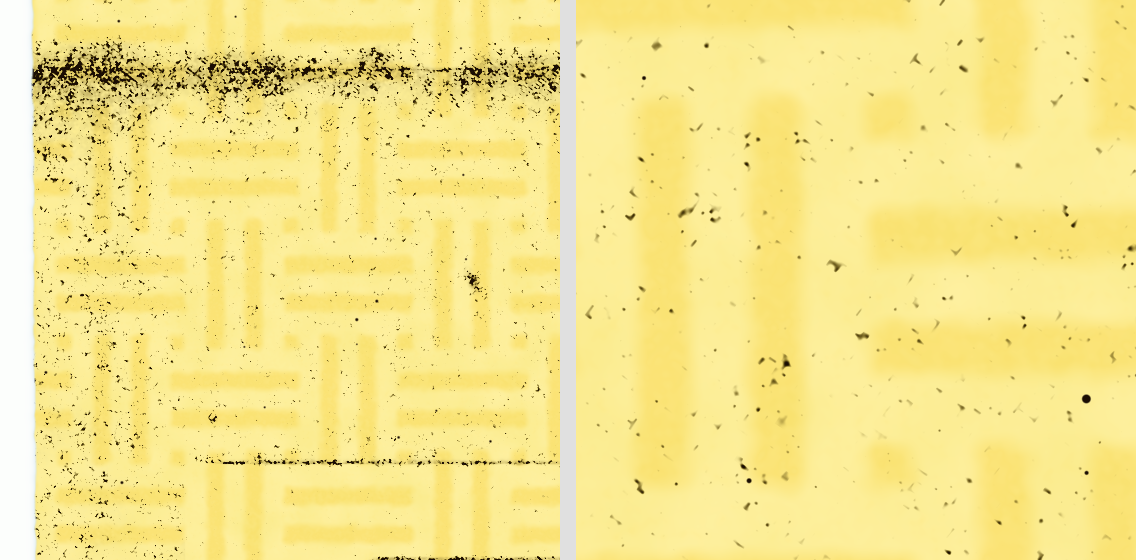
Left: the whole. Right: its middle third, enlarged.
Give the GLSL for this pattern, as a Shadertoy shader.

```glsl
// Pale yellow paper with a basket-weave print, sooty creases and a torn left edge.
#define CELL vec2(0.2031, 0.2064)
#define ORIGIN vec2(0.419, 0.699)
#define BAR_HALF vec2(0.115, 0.0150)
#define BAR_OFFSET 0.034
#define DOT_HALF 0.013
#define SOFTNESS 0.009
#define PAPER vec3(0.99, 0.935, 0.60)
#define PRINT vec3(0.98, 0.885, 0.44)
#define OLIVE vec3(0.42, 0.35, 0.09)
#define SOOT vec3(0.10, 0.05, 0.01)
#define PATCH_CORNER vec2(0.332, 0.172)
#define CREASE_Y 0.877

float hash(vec2 p) {
    return fract(sin(dot(p, vec2(127.1, 311.7))) * 43758.5453);
}

float noise(vec2 p) {
    p = mat2(0.8, 0.6, -0.6, 0.8) * p; // turn the lattice off the axes
    vec2 i = floor(p), f = fract(p);
    f = f * f * (3.0 - 2.0 * f);
    return mix(mix(hash(i), hash(i + vec2(1, 0)), f.x),
               mix(hash(i + vec2(0, 1)), hash(i + vec2(1, 1)), f.x), f.y);
}

float gauss(float x) { return exp(-x * x); }

float roundedBox(vec2 p, vec2 halfSize) {
    float radius = 0.008;
    vec2 d = abs(p) - halfSize + radius;
    return length(max(d, 0.0)) + min(max(d.x, d.y), 0.0) - radius;
}

// Paired bars turn a quarter in alternate cells, with a square at every corner.
float weave(vec2 uv) {
    vec2 p = uv - ORIGIN;
    vec2 home = floor(p / CELL + 0.5);
    vec2 corner = (fract(p / CELL) - 0.5) * CELL;
    float d = roundedBox(corner, vec2(DOT_HALF));
    for (int j = -1; j <= 1; j++)
    for (int i = -1; i <= 1; i++) {
        vec2 id = home + vec2(i, j);
        vec2 q = p - id * CELL;
        if (mod(id.x + id.y, 2.0) > 0.5) q = q.yx;
        d = min(d, roundedBox(vec2(q.x, abs(q.y) - BAR_OFFSET), BAR_HALF));
    }
    d += 0.006 * (noise(uv * 75.0) - 0.5);
    return 1.0 - smoothstep(-SOFTNESS, SOFTNESS, d);
}

// How thickly the soot lies, from 0 to 1.
float sootDensity(vec2 uv) {
    float clump = noise(uv * 18.0) + 0.5 * noise(uv * 41.0) - 0.75;
    float left = 1.0 - smoothstep(0.20, 0.34, uv.x);
    float density = 0.14 + 0.15 * left + 0.12 * clump;

    // Upper crease: broad band, thin dark line, fade below
    float y = uv.y - CREASE_Y - 0.003 * (noise(uv * 30.0) - 0.5);
    float band = y > 0.0 ? gauss(y / 0.036) : gauss(y / 0.046);
    density += band * (0.33 + 0.12 * left + 0.22 * clump);
    density += gauss(y / 0.004) * (0.12 + 0.20 * noise(uv * 45.0));
    density += 0.15 * smoothstep(0.62, 0.84, uv.y) * step(y, 0.0);
    density *= 1.0 - 0.6 * smoothstep(0.925, 0.945, uv.y);

    // Soot gathered against the edges of the clean patch
    vec2 e = uv - PATCH_CORNER;
    float alongTop = smoothstep(-0.01, 0.10, e.x);
    density += alongTop * exp(-max(e.y, 0.0) / 0.016) * 0.32;
    float side = exp(-max(-e.x, 0.0) / 0.035) * (1.0 - smoothstep(-0.12, 0.0, e.y));
    density += side * (0.32 + 0.3 * clump);
    float clean = smoothstep(-0.002, 0.002, min(e.x, -e.y));
    density = mix(density, 0.04, clean);
    density += alongTop * gauss(e.y / 0.005) * (0.28 + 0.3 * noise(uv * 55.0));

    // Smudges
    vec2 s = uv - vec2(0.844, 0.499);
    density += 0.7 * gauss(length(vec2(s.x + 0.4 * s.y, 0.5 * s.y)) / 0.011);
    density += 0.35 * gauss(length(uv - vec2(0.671, 0.902)) / 0.016);
    density += 0.5 * gauss(length(uv - vec2(0.382, 0.251)) / 0.008);
    density += 0.75 * gauss(uv.y / 0.007) * smoothstep(0.64, 0.68, uv.x);
    return clamp(density, 0.0, 1.0);
}

// Sparse round specks, at most one in each grid square.
float specks(vec2 uv, float px) {
    vec2 g = uv * 20.0, id = floor(g);
    vec2 centre = 0.2 + 0.6 * vec2(hash(id + 3.1), hash(id + 7.7));
    float radius = mix(0.0009, 0.0026, hash(id + 5.3));
    float d = length(fract(g) - centre) / 20.0 - radius;
    return step(0.94, hash(id)) * (1.0 - smoothstep(-px, px, d));
}

void mainImage(out vec4 fragColor, in vec2 fragCoord) {
    vec2 uv = fragCoord / iResolution.y;
    float px = 1.0 / iResolution.y;

    // Mottled paper and print
    float grain = 0.6 * noise(uv * 230.0) + 0.4 * noise(uv * 120.0) - 0.5;
    float blotch = noise(uv * 26.0) - 0.5;
    float ink = weave(uv) * (0.84 + 0.5 * grain + 0.4 * blotch);
    vec3 col = mix(PAPER, PRINT, clamp(ink + 0.06 + 0.3 * grain, 0.0, 1.0));
    col += vec3(0.012, 0.016, 0.06) * blotch + vec3(0.0, 0.02, 0.07) * grain;

    // Grainy soot over a dusty haze
    float density = sootDensity(uv);
    float grit = 0.6 * noise(uv * 310.0) + 0.4 * noise(uv * 125.0 + 9.0);
    float haze = smoothstep(0.25, 0.75, density) * (0.35 + 0.9 * grain);
    col = mix(col, vec3(0.66, 0.58, 0.28), clamp(haze, 0.0, 0.8));
    float limit = mix(0.88, 0.34, density);
    float soot = smoothstep(limit - 0.08, limit + 0.26, grit);
    col = mix(col, OLIVE, smoothstep(0.0, 0.65, soot));
    col = mix(col, SOOT, smoothstep(0.45, 0.85, soot));
    col = mix(col, SOOT, specks(uv, px));

    // Torn edge on a white backing with a faint cool shadow
    float edge = uv.x - 0.064 + 0.006 * uv.y - 0.004 * (noise(uv * 60.0) - 0.5);
    vec3 backing = mix(vec3(0.99, 0.995, 0.99), vec3(0.86, 0.92, 0.95), exp(min(edge, 0.0) / 0.004));
    col = mix(backing, col, smoothstep(-0.001 - px, 0.001 + px, edge));

    fragColor = vec4(clamp(col, 0.0, 1.0), 1.0);
}
```
